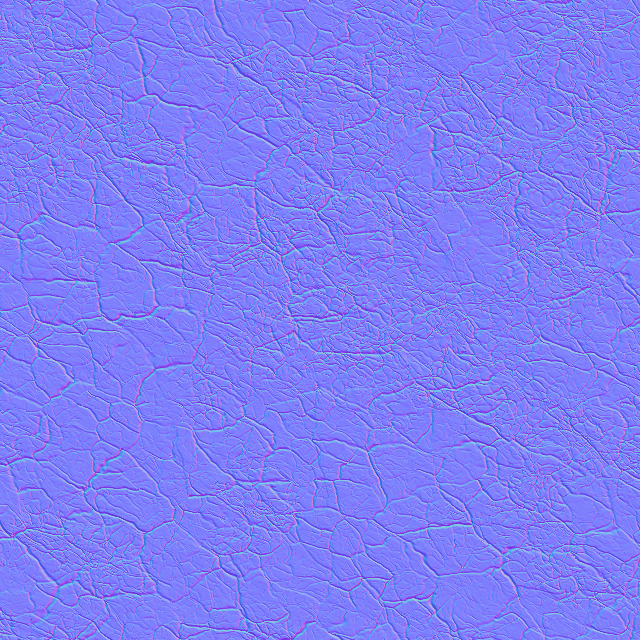
Reproduce this texture map procedurally as a three.js fragment shader.

```glsl
varying vec2 vUv;

const int CRACK_LAYERS = 4;
const float FIRST_SCALE = 11.5;      // plates across the canvas
const float SCALE_STEP = 2.05;
const float FIRST_WIDTH = 0.0019;    // groove half width
const float WIDTH_STEP = 0.84;
const float FIRST_DEPTH = 0.0030;
const float DEPTH_STEP = 0.66;
const float PLATE_STEP = 0.42;       // height offset between plates
const float JITTER = 0.9;
const float GRAIN_HEIGHT = 0.00042;
const float GRAIN_SCALE = 110.0;
const float SWELL_HEIGHT = 0.0006;
const float PATCH_SCALE = 9.0;
const float DIFF_STEP = 0.001;
const float TILT = -0.45;            // main crack direction, radians
const vec2 STRETCH = vec2(0.85, 1.15);
const vec3 FLAT_COLOUR = vec3(0.496, 0.498, 0.99);
const float BLUE_FALLOFF = 0.34;
const float MAX_LEAN = 0.68;

vec2 hash22(vec2 p) {
  vec3 q = fract(p.xyx * vec3(0.1031, 0.1030, 0.0973));
  q += dot(q, q.yzx + 33.33);
  return fract((q.xx + q.yz) * q.zy);
}

float hash12(vec2 p) {
  return hash22(p + 17.0).x;
}

float noise(vec2 p) {
  vec2 cell = floor(p);
  vec2 f = fract(p);
  f = f * f * f * (f * (f * 6.0 - 15.0) + 10.0);
  float low = mix(hash12(cell), hash12(cell + vec2(1.0, 0.0)), f.x);
  float high = mix(hash12(cell + vec2(0.0, 1.0)), hash12(cell + 1.0), f.x);
  return mix(low, high, f.y);
}

vec2 noisePair(vec2 p) {
  return vec2(noise(p), noise(p + vec2(41.3, 73.7))) - 0.5;
}

// x: distance to the plate border, y: border strength, z: plate level
vec3 plates(vec2 p) {
  vec2 base = floor(p);
  vec2 nearId = base, nextId = base;
  vec2 nearSite = vec2(9.0), nextSite = vec2(9.0);
  float nearDist = 99.0, nextDist = 99.0;
  for (int j = -1; j <= 1; j++) {
    for (int i = -1; i <= 1; i++) {
      vec2 id = base + vec2(float(i), float(j));
      vec2 site = id + 0.5 + JITTER * (hash22(id) - 0.5) - p;
      float d = dot(site, site);
      if (d < nearDist) {
        nextDist = nearDist; nextSite = nearSite; nextId = nearId;
        nearDist = d; nearSite = site; nearId = id;
      } else if (d < nextDist) {
        nextDist = d; nextSite = site; nextId = id;
      }
    }
  }
  float border = 0.5 * (nextDist - nearDist) / max(length(nextSite - nearSite), 0.001);
  float strength = mix(0.2, 1.0, smoothstep(0.05, 0.9, hash12(nearId + nextId + 131.0)));
  return vec3(border, strength, hash12(nearId + 57.0) - 0.5);
}

float surfaceHeight(vec2 uv) {
  float c = cos(TILT), s = sin(TILT);
  vec2 p = mat2(c, -s, s, c) * uv * STRETCH + 7.0;
  float rough = smoothstep(0.36, 0.68, noise(p * PATCH_SCALE));

  // Bend the borders at three sizes
  vec2 bent = p + 0.02 * noisePair(p * 19.0) + 0.0065 * noisePair(p * 64.0)
    + 0.0022 * noisePair(p * 150.0);

  // Grooves from large plates down to crazing in rough patches
  float height = 0.0;
  float scale = FIRST_SCALE, width = FIRST_WIDTH, depth = FIRST_DEPTH;
  for (int i = 0; i < CRACK_LAYERS; i++) {
    float seed = float(i) * 19.7;
    vec3 plate = plates(bent * scale + seed);
    float d = plate.x / scale;
    float fade = smoothstep(0.15, 0.65, noise(p * scale * 1.3 + seed + 5.0));
    float amount = i < 2 ? 1.0 : mix(0.42, 1.1, rough);
    float groove = exp(-d * d / (width * width));
    float level = plate.z * PLATE_STEP * smoothstep(0.0, 2.0 * width, d);
    height += depth * amount * (level - groove * plate.y * mix(0.25, 1.0, fade));
    scale *= SCALE_STEP;
    width *= WIDTH_STEP;
    depth *= DEPTH_STEP;
  }

  // Fine grain and soft swells
  float grain = noise(bent * GRAIN_SCALE) + 0.45 * noise(p * GRAIN_SCALE * 2.3);
  return height + GRAIN_HEIGHT * grain * mix(0.7, 1.2, rough) + SWELL_HEIGHT * noise(p * 24.0);
}

void main() {
  // Surface lean from height differences
  float h = surfaceHeight(vUv);
  vec2 rise = vec2(surfaceHeight(vUv + vec2(DIFF_STEP, 0.0)),
                   surfaceHeight(vUv + vec2(0.0, DIFF_STEP))) - h;
  vec2 slope = -rise / DIFF_STEP;
  vec2 lean = slope / sqrt(1.0 + dot(slope, slope) / (MAX_LEAN * MAX_LEAN));

  // Encode the lean as a normal colour
  vec3 colour = FLAT_COLOUR + vec3(0.5 * lean, -BLUE_FALLOFF * dot(lean, lean));
  gl_FragColor = vec4(colour, 1.0);
}
```
